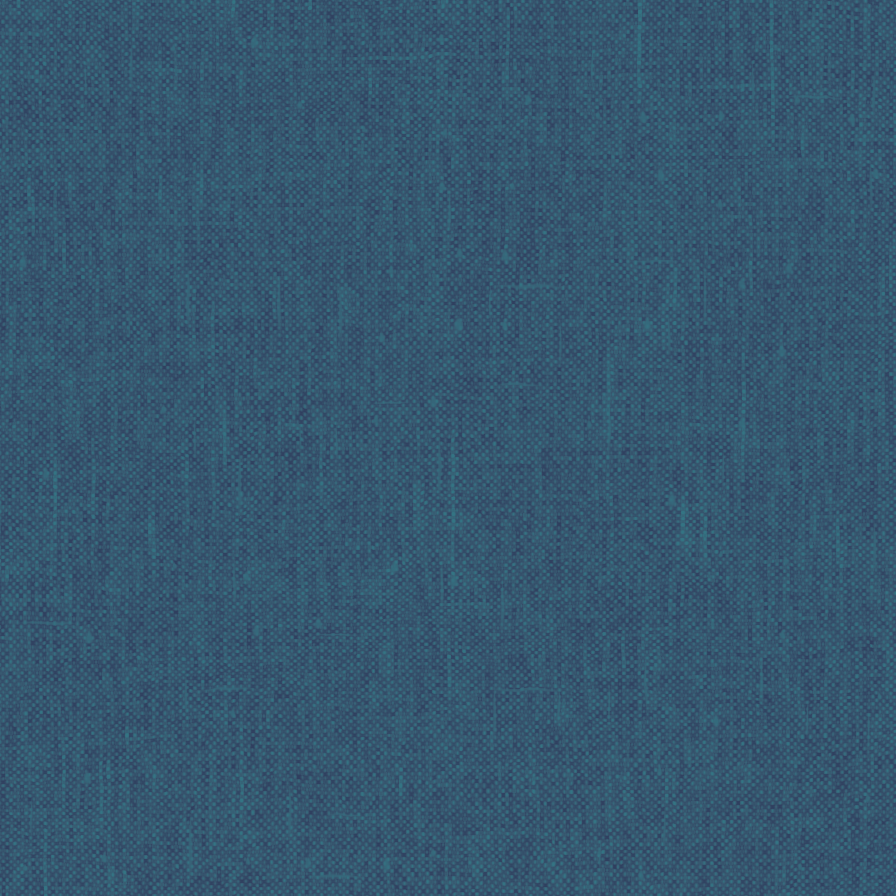
This texture is drawn by a Shadertoy shader. Its source:

```glsl
#define THREADS vec2(236.0, 244.0)
#define WEAVE_DEPTH 1.12
#define WARP_VARIATION 0.28
#define WEFT_VARIATION 0.16
#define CROSSING_GRAIN 0.42
#define CLOUDING 0.06
#define STREAK_GLOW 0.32
#define SLUB_COVER 0.75
#define SHADOW_BLUE vec3(0.195, 0.270, 0.388)
#define CLOTH_BLUE vec3(0.220, 0.355, 0.445)
#define FIBRE_TEAL vec3(0.205, 0.435, 0.500)

const float PI = 3.14159265;

float hash(vec2 p) {
    return fract(sin(dot(p, vec2(127.1, 311.7))) * 43758.5453);
}

float noise(vec2 p) {
    vec2 cell = floor(p), f = fract(p);
    f = f * f * (3.0 - 2.0 * f);
    float low = mix(hash(cell), hash(cell + vec2(1, 0)), f.x);
    float high = mix(hash(cell + vec2(0, 1)), hash(cell + vec2(1, 1)), f.x);
    return mix(low, high, f.y);
}

// Noise along one thread, shifted so that neighbours never line up
float yarn(float id, float along, float seed) {
    return noise(vec2(id + seed, along + 40.0 * hash(vec2(id, seed))));
}

// One tapered lump in some cells of a jittered grid
float slubs(vec2 p, vec2 grid, vec2 size, float chance, float seed) {
    vec2 cell = floor(p * grid);
    vec2 jitter = vec2(hash(cell + seed), hash(cell + seed + 17.3));
    vec2 centre = (cell + 0.25 + 0.5 * jitter) / grid;
    float scale = mix(0.5, 1.1, hash(cell + seed + 41.9));
    vec2 d = (p - centre) / (size * scale);
    d.x *= 1.0 + 0.45 * clamp(d.y, -1.0, 1.5);
    return (1.0 - smoothstep(0.45, 1.3, length(d))) * step(hash(cell + seed + 71.7), chance);
}

// Plain weave: pale warp and duller weft take turns in a staggered pattern
float weave(vec2 threads) {
    vec2 wave = sin(PI * threads);
    vec2 body = abs(wave);
    float turn = wave.x * wave.y;
    float relief = max(body.x * (0.62 + 0.38 * turn), 0.86 * body.y * (0.62 - 0.38 * turn));
    return mix(relief, 0.54 + 0.6 * turn, 0.55);
}

vec3 linen(vec2 p) {
    // Threads drift out of line, broadly and from crossing to crossing
    vec2 bent = p;
    bent.x += 0.004 * (noise(p * vec2(9.0, 3.0)) - 0.5);
    bent.y += 0.018 * (noise(p * vec2(3.5, 5.0) + 31.0) - 0.5);
    bent.y += 0.004 * (noise(p * vec2(22.0, 30.0) + 7.0) - 0.5);
    bent.x += 0.0020 * (noise(p * vec2(85.0, 50.0) + 19.0) - 0.5);
    bent.y += 0.0026 * (noise(p * vec2(90.0, 70.0) + 53.0) - 0.5);
    vec2 threads = bent * THREADS;
    vec2 id = floor(threads);

    // Each thread changes thickness along its length
    float warp = yarn(id.x, p.y * 22.0, 0.0);
    float weft = yarn(id.y, p.x * 18.0, 400.0);
    float cloud = 0.5 * noise(p * 6.0 + 11.0) + 0.5 * noise(p * vec2(23.0, 17.0));

    float tone = 0.43 + WEAVE_DEPTH * (weave(threads) - 0.54);
    tone += WARP_VARIATION * (warp - 0.5) + WEFT_VARIATION * (weft - 0.5);
    tone += CROSSING_GRAIN * (hash(id + 0.5) - 0.5) + CLOUDING * (cloud - 0.5);

    // Long pale runs of thicker yarn
    float runs = smoothstep(0.86, 0.98, yarn(id.x, p.y * 9.0, 900.0));
    runs += 0.7 * smoothstep(0.92, 1.0, yarn(id.y, p.x * 9.0, 1300.0));
    tone += STREAK_GLOW * runs;

    // Knots, upright slubs and lying slubs cover the weave
    float lumps = slubs(bent, vec2(13.0, 12.0), vec2(0.0038, 0.0070), 0.45, 3.0);
    lumps = max(lumps, 0.8 * slubs(bent, vec2(17.0, 7.0), vec2(0.0018, 0.030), 0.32, 57.0));
    lumps = max(lumps, 0.8 * slubs(bent, vec2(6.0, 15.0), vec2(0.032, 0.0019), 0.20, 93.0));
    tone = mix(tone, 0.97, SLUB_COVER * lumps);

    tone = clamp(tone, -0.15, 1.15);
    vec3 dark = mix(SHADOW_BLUE, CLOTH_BLUE, min(tone * 2.0, 1.0));
    return mix(dark, FIBRE_TEAL, max(tone * 2.0 - 1.0, 0.0));
}

void mainImage(out vec4 fragColor, in vec2 fragCoord) {
    // Four samples per pixel keep the fine threads smooth
    vec3 color = vec3(0.0);
    for (int i = 0; i < 4; i++) {
        vec2 offset = vec2(i % 2, i / 2) * 0.5 - 0.25;
        color += linen((fragCoord + offset) / iResolution.y);
    }
    fragColor = vec4(color * 0.25, 1.0);
}
```
